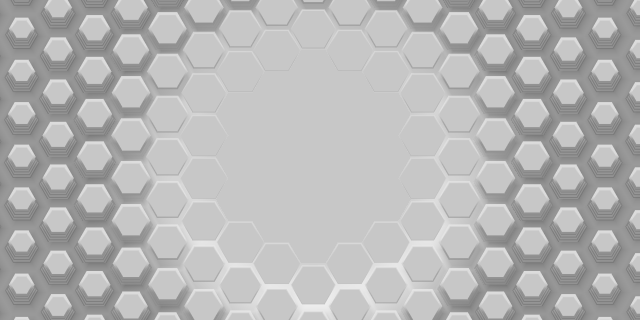
A WebGL 1 fragment shader for this background:

```glsl
precision highp float;
// Pale hexagonal pillars rising in a stepped field around a smooth round clearing.
uniform vec2 u_resolution;

// Distance from the centre of a flat-topped hexagon, measured as an apothem.
float hexRadius(vec2 q) {
  q = abs(q);
  return max(q.y, 0.866 * q.x + 0.5 * q.y);
}

float cover(float d) {
  return clamp(0.5 - d * u_resolution.y, 0.0, 1.0);
}

// Pillar tops shrink with distance from the clearing.
float topSize(float dist) {
  return 0.0667 * min(1.0, exp((0.3 - dist) / 0.8));
}

void main() {
  vec2 p = gl_FragCoord.xy / u_resolution.y;
  p.x += 1.0 - 0.5 * u_resolution.x / u_resolution.y;
  p -= vec2(0.979, 0.51);
  vec2 pitch = vec2(0.1139, 0.1333);

  // Nearest pillar, and the soft shadows of all its neighbours
  float column = floor(p.x / pitch.x + 0.5);
  float nearest = 10.0;
  float shadow = 0.0;
  vec2 centre = vec2(0.0);
  for (int i = -1; i <= 1; i++) {
    float c = column + float(i);
    float stagger = 0.5 * mod(c, 2.0);
    float row = floor(p.y / pitch.y - stagger + 0.5);
    for (int j = -1; j <= 1; j++) {
      vec2 cell = vec2(c, row + float(j) + stagger) * pitch;
      vec2 q = p - cell;
      float h = hexRadius(q);
      if (h < nearest) {
        nearest = h;
        centre = cell;
      }
      float reach = length(cell);
      float gap = hexRadius(q + vec2(-0.008, 0.024)) - topSize(reach);
      float softShadow = exp(-max(gap, 0.0) / 0.018) * smoothstep(0.36, 0.66, reach);
      shadow = max(shadow, softShadow);
    }
  }

  // Ground: a bright ring, then darker hollows between the tall pillars
  float r = length(p);
  float hollow = smoothstep(0.43, 0.73, r);
  float ground = mix(0.80, 0.87, smoothstep(0.30, 0.43, r));
  ground = mix(ground - 0.2 * p.y * smoothstep(0.3, 0.5, r), 0.62, hollow);
  ground *= 1.0 - 0.25 * shadow;

  vec2 q = p - centre;
  float dist = length(centre);
  float size = topSize(dist);
  float raised = smoothstep(0.29, 0.36, dist);
  float lift = smoothstep(0.32, 0.65, dist);
  float facing = clamp(q.y / size, -1.0, 1.0);
  float shade = ground;

  // Terraced skirts, widest first, each with a dark lower lip
  float terraced = smoothstep(0.52, 0.8, dist);
  for (int k = 0; k < 4; k++) {
    float level = 4.0 - float(k);
    float edge = hexRadius(q + vec2(0.0, 0.0045 * level)) - size - 0.0042 * level;
    float lip = smoothstep(-0.005, 0.0, edge);
    float stepShade = 0.66 + 0.07 * facing - 0.15 * lip;
    shade = mix(shade, stepShade, cover(edge) * terraced * 0.8);
  }

  // Bevel lit from above, then the flat top with a fine highlight
  float d = hexRadius(q) - size;
  float bevel = mix(0.57, 0.91, smoothstep(-0.65, 0.35, facing));
  float width = 0.0015 + 0.0055 * lift;
  shade = mix(shade, bevel, cover(d - width) * raised * (0.45 + 0.4 * lift));
  float glint = smoothstep(-0.005, 0.0, d) * smoothstep(0.2, 0.9, facing);
  float top = 0.78 + 0.07 * glint * raised;
  shade = mix(shade, top, cover(d));
  shade = mix(0.78, shade, raised);

  gl_FragColor = vec4(vec3(shade), 1.0);
}
```
